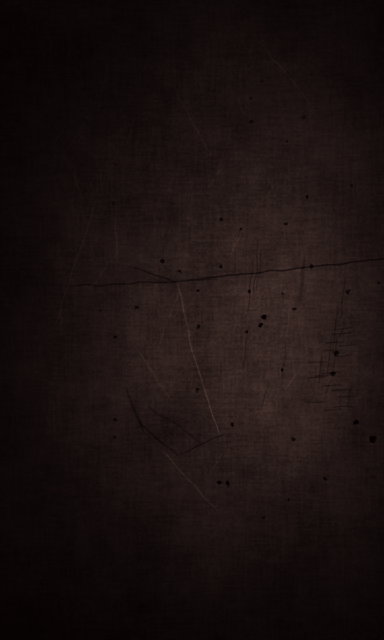
Write a Shadertoy shader that draws this texture.

```glsl
// Dark worn brown leather with an off-centre glow, cracks, scratches and pits.

float hash(vec2 p) {
    vec3 q = fract(p.xyx * vec3(0.1031, 0.1030, 0.0973));
    q += dot(q, q.yzx + 33.33);
    return fract((q.x + q.y) * q.z);
}

float noise(vec2 p) {
    vec2 i = floor(p), f = fract(p);
    f = f * f * (3.0 - 2.0 * f);
    return mix(mix(hash(i), hash(i + vec2(1, 0)), f.x),
               mix(hash(i + vec2(0, 1)), hash(i + vec2(1, 1)), f.x), f.y);
}

float fbm(vec2 p) {
    float sum = 0.0, amp = 0.5;
    for (int i = 0; i < 5; i++) {
        sum += amp * noise(p);
        p = mat2(1.6, 1.2, -1.2, 1.6) * p + 7.3;
        amp *= 0.5;
    }
    return sum;
}

// Soft line from a to b, fading toward both ends.
float stroke(vec2 p, vec2 a, vec2 b, float width) {
    vec2 d = b - a;
    float t = clamp(dot(p - a, d) / dot(d, d), 0.0, 1.0);
    float taper = smoothstep(0.0, 0.15, t) * smoothstep(1.0, 0.85, t);
    float soft = max(width, 1.0 / iResolution.y);
    return taper * (1.0 - smoothstep(0.0, soft * 1.5, length(p - a - d * t)));
}

float pit(vec2 p, vec2 centre, float radius) {
    float d = length(p - centre) + 0.003 * (noise(p * 300.0) - 0.5);
    return 1.0 - smoothstep(radius * 0.5, radius + 1.0 / iResolution.y, d);
}

float blob(vec2 p, vec2 centre, vec2 size) {
    vec2 d = (p - centre) / size;
    return exp(-dot(d, d));
}

void mainImage(out vec4 fragColor, in vec2 fragCoord) {
    vec2 uv = fragCoord / iResolution.xy;
    vec2 p = vec2(uv.x * 0.6, uv.y);

    // Lopsided glow, brightest right of centre
    vec2 d = uv - vec2(0.68, 0.46);
    d /= vec2(d.x < 0.0 ? 0.48 : 0.37, d.y < 0.0 ? 0.31 : 0.40);
    float glow = exp(-dot(d, d));
    float light = 0.031 + 0.178 * glow;

    // Broad stains, then crossed fibres and fine grain
    float tone = 1.0 + 0.55 * (fbm(p * 9.0) - 0.48);
    tone += 0.30 * (fbm(p * 38.0 + 4.0) - 0.48);
    tone += 0.17 * (noise(p * vec2(45, 330)) - 0.5);
    tone += 0.15 * (noise(p * vec2(310, 38) + 9.0) - 0.5);
    tone += 0.24 * (noise(p * 400.0) - 0.5);

    // Worn dark patches and a lighter lower right
    tone -= 0.25 * blob(p, vec2(0.265, 0.33), vec2(0.06, 0.035));
    tone -= 0.18 * blob(p, vec2(0.24, 0.567), vec2(0.055, 0.014));
    tone -= 0.15 * blob(p, vec2(0.31, 0.43), vec2(0.02, 0.05));
    tone += 0.12 * blob(p, vec2(0.47, 0.42), vec2(0.09, 0.13));

    // Long cross crack with a gouge at its left
    vec2 w = p + 0.004 * (vec2(noise(p * 45.0), noise(p * 45.0 + 20.0)) - 0.5);
    float dark = 0.50 * stroke(w, vec2(0.09, 0.552), vec2(0.35, 0.564), 0.0017);
    dark += 0.60 * stroke(w, vec2(0.28, 0.561), vec2(0.64, 0.599), 0.0016);
    dark += 0.45 * stroke(w, vec2(0.20, 0.585), vec2(0.28, 0.559), 0.002);

    // Creases of the lower left fold
    dark += 0.40 * stroke(w, vec2(0.195, 0.40), vec2(0.225, 0.32), 0.002);
    dark += 0.40 * stroke(w, vec2(0.21, 0.345), vec2(0.285, 0.283), 0.002);
    dark += 0.40 * stroke(w, vec2(0.28, 0.29), vec2(0.355, 0.323), 0.0015);
    dark += 0.30 * stroke(w, vec2(0.225, 0.37), vec2(0.32, 0.305), 0.002);

    // Pale long scratches
    float pale = 0.40 * stroke(w, vec2(0.276, 0.565), vec2(0.302, 0.44), 0.0013);
    pale += 0.50 * stroke(w, vec2(0.298, 0.46), vec2(0.346, 0.31), 0.0014);
    pale += 0.35 * stroke(w, vec2(0.25, 0.30), vec2(0.345, 0.195), 0.0012);
    pale += 0.30 * stroke(w, vec2(0.08, 0.475), vec2(0.155, 0.70), 0.0012);

    // Scattered fine scratches, thickest in the upper left
    for (int i = 0; i < 44; i++) {
        float k = float(i);
        vec2 a = vec2(0.08 + 0.42 * hash(vec2(k, 1)), 0.12 + 0.72 * sqrt(hash(vec2(k, 2))));
        float angle = 0.6 + 1.7 * hash(vec2(k, 3));
        vec2 b = a + vec2(cos(angle), sin(angle)) * mix(0.03, 0.13, hash(vec2(k, 4)));
        pale += 0.24 * hash(vec2(k, 5)) * stroke(w, a, b, 0.001);
    }

    // Upright cracks and short level nicks on the right
    for (int i = 0; i < 16; i++) {
        float k = float(i);
        vec2 a = vec2(0.36 + 0.19 * hash(vec2(k, 11)), 0.34 + 0.22 * hash(vec2(k, 12)));
        dark += 0.27 * stroke(w, a, a + vec2(0.008, 0.11 * hash(vec2(k, 13))), 0.0012);
        vec2 n = vec2(0.47 + 0.06 * hash(vec2(k, 14)), 0.35 + 0.14 * hash(vec2(k, 15)));
        dark += 0.33 * stroke(w, n, n + vec2(0.035, 0.002), 0.0012);
    }

    // Main pits, then random small ones gathered in the glow
    dark += pit(p, vec2(0.582, 0.314), 0.0065) + pit(p, vec2(0.556, 0.340), 0.004);
    dark += pit(p, vec2(0.413, 0.504), 0.004) + pit(p, vec2(0.407, 0.492), 0.003);
    dark += pit(p, vec2(0.525, 0.448), 0.004) + pit(p, vec2(0.363, 0.337), 0.003);
    dark += pit(p, vec2(0.343, 0.246), 0.003) + pit(p, vec2(0.355, 0.245), 0.0035);
    vec2 cell = floor(p * 30.0);
    vec2 spot = (cell + 0.2 + 0.6 * vec2(hash(cell + 31.0), hash(cell + 52.0))) / 30.0;
    float present = step(0.84, hash(cell + 73.0)) * smoothstep(0.15, 0.6, glow);
    dark += 0.8 * present * pit(p, spot, mix(0.0015, 0.0035, hash(cell + 94.0)));

    // Shade, then tint toward warm brown
    light *= tone * (1.0 + pale) * (1.0 - 0.85 * clamp(dark, 0.0, 1.0));
    vec3 colour = light * vec3(1.0, 0.77, 0.68) - vec3(0.0, 0.013, 0.008);
    fragColor = vec4(clamp(colour, 0.0, 1.0), 1.0);
}
```
